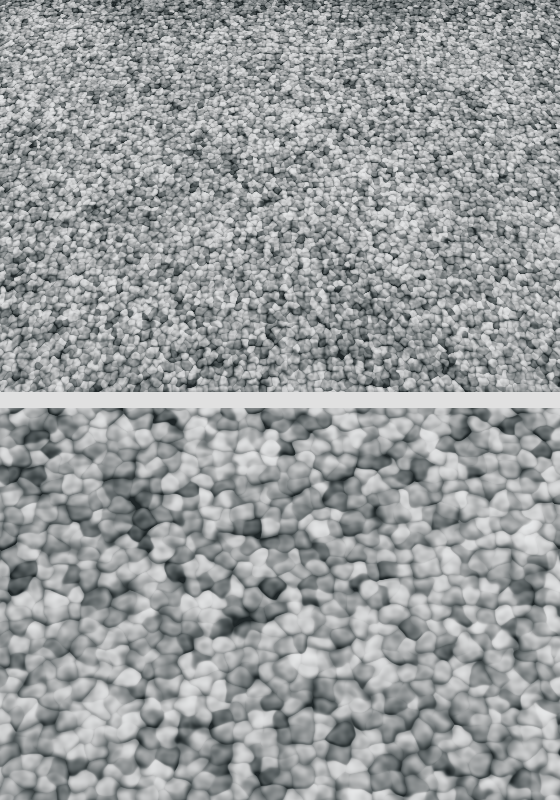
Top, the full canvas; bottom, a detail of the centre.
Reproduce this texture procedurally as a WebGL 2 fragment shader.

```glsl
#version 300 es
precision highp float;

uniform vec2 u_resolution;
out vec4 fragColor;

const float TUFT_DENSITY = 190.0;
const float HORIZON = 3.2;
const float FLATTENING = 3.1;

vec3 hash3(vec2 p) {
  vec3 q = fract(p.xyx * vec3(0.1031, 0.1030, 0.0973));
  q += dot(q, q.yxz + 33.33);
  return fract((q.xxy + q.yzz) * q.zyx);
}

float gradientDot(vec2 cell, vec2 offset) {
  float angle = 6.2832 * hash3(cell + 71.0).x;
  return dot(vec2(cos(angle), sin(angle)), offset);
}

float gradientNoise(vec2 p) {
  vec2 i = floor(p);
  vec2 f = p - i;
  vec2 u = f * f * f * (f * (f * 6.0 - 15.0) + 10.0);
  vec2 e = vec2(1.0, 0.0);
  float low = mix(gradientDot(i, f), gradientDot(i + e, f - e), u.x);
  float high = mix(gradientDot(i + e.yx, f - e.yx), gradientDot(i + 1.0, f - 1.0), u.x);
  return mix(low, high, u.y);
}

// Floor coordinates: tufts shrink toward the far edge
vec2 floorPlane(vec2 p, float aspect) {
  float scale = TUFT_DENSITY / (HORIZON - p.y);
  return vec2((p.x - 0.5 * aspect) * scale, FLATTENING * scale);
}

// Soft cellular tufts: x = tone, y = vertical offset, z = distance to centre
vec3 tufts(vec2 p, float sharpness) {
  vec2 cell = floor(p);
  vec3 sum = vec3(0.0);
  float total = 0.0;
  float nearest = 4.0;
  for (int j = -1; j <= 1; j++) {
    for (int i = -1; i <= 1; i++) {
      vec2 id = cell + vec2(i, j);
      vec3 rnd = hash3(id);
      vec2 d = p - id - 0.1 - 0.8 * rnd.xy;
      float dist2 = dot(d, d);
      float weight = exp(-sharpness * dist2);
      float pit = step(rnd.z, 0.06);
      sum += weight * vec3(rnd.z - 0.5 - 0.3 * pit, d.y, 0.0);
      total += weight;
      nearest = min(nearest, dist2);
    }
  }
  return vec3(sum.xy / max(total, 1e-6), sqrt(nearest));
}

// Broad worn patches and the dim far edge
float broadShade(vec2 p) {
  float patches = 0.09 * gradientNoise(p * 3.1 + 4.0) + 0.08 * gradientNoise(p * 8.0 + 17.0);
  float farEdge = smoothstep(0.9, 1.0, p.y + 0.04 * gradientNoise(vec2(p.x * 3.0, 2.5)));
  float nearEdge = 1.0 - smoothstep(0.0, 0.45, p.y);
  return patches - 0.12 * farEdge - 0.03 * nearEdge;
}

// Cool shadows rising to almost neutral highlights
vec3 yarnColour(float tone) {
  float shadow = 1.0 - smoothstep(0.3, 0.8, tone);
  return vec3(tone) + mix(vec3(-0.004, 0.001, 0.004), vec3(-0.022, 0.006, 0.012), shadow);
}

void main() {
  vec2 p = gl_FragCoord.xy / u_resolution.y;
  vec2 ground = floorPlane(p, u_resolution.x / u_resolution.y);

  // Ragged tuft outlines
  vec2 warp = vec2(gradientNoise(ground * 0.9), gradientNoise(ground * 0.9 + 37.0));
  vec3 tuft = tufts(ground + 0.55 * warp, 15.0);

  // Yarn tone, top light, dark gaps and fibre grain
  float tone = 0.69 + 0.36 * tuft.x + 0.16 * tuft.y;
  tone -= 0.36 * smoothstep(0.3, 0.95, tuft.z);
  tone += 0.17 * gradientNoise(ground * 0.37 + 9.0);
  tone += 0.19 * gradientNoise(ground * 1.6 + 53.0);
  tone += broadShade(p);

  // Gentle highlight roll-off
  float excess = max(tone - 0.74, 0.0);
  tone = min(tone, 0.74) + excess / (1.0 + 3.0 * excess);
  fragColor = vec4(yarnColour(clamp(tone, 0.14, 0.9)), 1.0);
}
```
